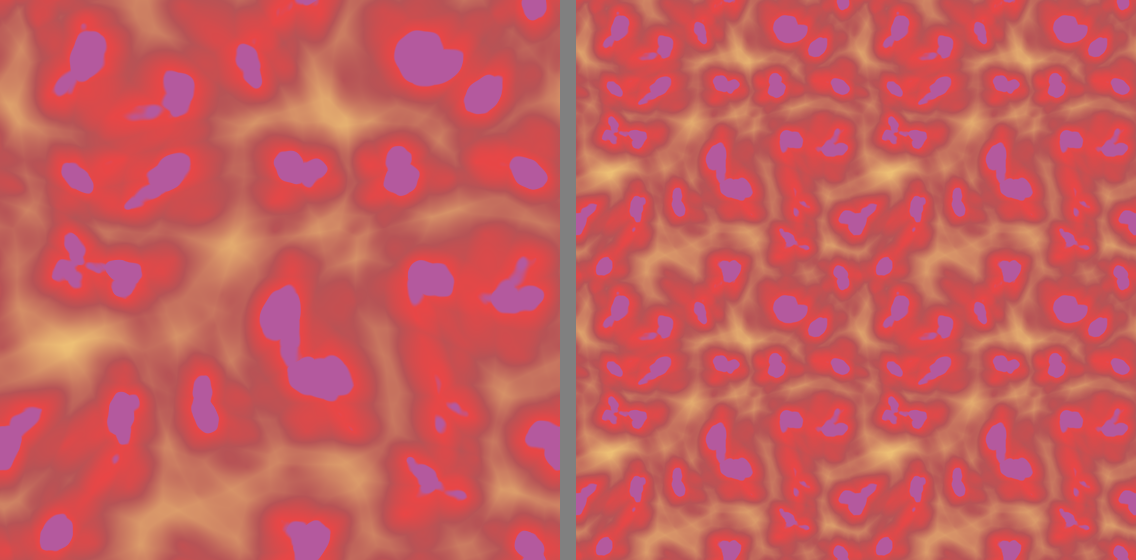
Left, the tile; right, the same tile 2 across and 2 down.
This texture is drawn by a Shadertoy shader. Its source:

```glsl
// Tiling warped cell tissue: purple nuclei in red bodies, webbed by pale golden ridges.

// Two random values in 0..1 for a lattice cell that wraps after "period" cells
vec2 hashCell(vec2 cell, float period, uint seed) {
    uvec2 v = uvec2(mod(cell, period)) + uvec2(seed * 131u, seed * 71u);
    v = v * 1664525u + 1013904223u;
    v.x += v.y * 1664525u;
    v.y += v.x * 1664525u;
    v ^= v >> 16u;
    v.x += v.y * 1664525u;
    v.y += v.x * 1664525u;
    v ^= v >> 16u;
    return vec2(v & 65535u) / 65536.0;
}

float cornerSlope(vec2 cell, vec2 offset, float period, uint seed) {
    float angle = 6.28319 * hashCell(cell, period, seed).x;
    return dot(vec2(cos(angle), sin(angle)), offset);
}

// Periodic gradient noise, about -0.7..0.7
float gradientNoise(vec2 uv, float period, uint seed) {
    vec2 p = uv * period, cell = floor(p), f = p - cell;
    vec2 s = f * f * f * (f * (f * 6.0 - 15.0) + 10.0);
    vec2 e = vec2(1, 0);
    float low = mix(cornerSlope(cell, f, period, seed),
                    cornerSlope(cell + e.xy, f - e.xy, period, seed), s.x);
    float high = mix(cornerSlope(cell + e.yx, f - e.yx, period, seed),
                     cornerSlope(cell + e.xx, f - e.xx, period, seed), s.x);
    return mix(low, high, s.y);
}

vec2 noisePair(vec2 uv, float period, uint seed) {
    return vec2(gradientNoise(uv, period, seed), gradientNoise(uv, period, seed + 1u));
}

// Distance to the nearest scattered point, in lattice cells
float cellDistance(vec2 uv, float period, uint seed) {
    vec2 p = uv * period, cell = floor(p), f = p - cell;
    float nearest = 9.0;
    for (int y = -2; y <= 2; y++)
        for (int x = -2; x <= 2; x++) {
            vec2 o = vec2(x, y);
            vec2 d = o + hashCell(cell + o, period, seed) - f;
            nearest = min(nearest, dot(d, d));
        }
    return sqrt(nearest);
}

void mainImage(out vec4 fragColor, in vec2 fragCoord) {
    vec2 uv = fragCoord / iResolution.xy;

    // Bend the plane so that cells crowd in some places and swell in others
    vec2 warped = uv + 0.09 * noisePair(uv, 3.0, 11u) + 0.014 * noisePair(uv, 7.0, 23u);

    // Clusters, lobes inside them, and faint fine creases
    float height = 0.65 * cellDistance(warped, 5.0, 3u)
                 + 0.29 * cellDistance(warped, 10.0, 5u)
                 + 0.06 * cellDistance(warped, 20.0, 7u);

    // Crumple the outlines of the nuclei only
    float core = 1.0 - smoothstep(0.22, 0.36, height);
    height += 0.03 * core * gradientNoise(warped, 44.0, 31u);

    // Colour ramp from nucleus to ridge
    vec3 purple = vec3(0.705, 0.35, 0.62);
    vec3 brightRed = vec3(0.91, 0.275, 0.275);
    vec3 darkRed = vec3(0.715, 0.325, 0.335);
    vec3 gold = vec3(0.95, 0.79, 0.47);
    vec3 color = mix(purple, brightRed, smoothstep(0.238, 0.258, height));
    color = mix(color, darkRed, clamp((height - 0.258) / 0.19, 0.0, 1.0));
    color = mix(color, gold, clamp((height - 0.448) / 0.43, 0.0, 1.0));

    fragColor = vec4(color, 1.0);
}
```
